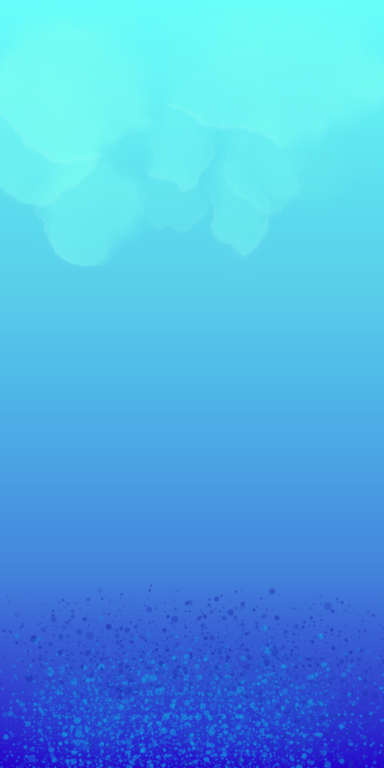
Give the GLSL for this background, as a WebGL 2 fragment shader.

```glsl
#version 300 es
precision highp float;
// Tall aqua-to-indigo gradient with watercolour clouds at the top and a spray
// of paint drops at the bottom. Clouds are noise-warped ellipses with pale
// rims; drops are jittered discs on several grids of shrinking cell size.

#define CLOUD_TINT vec3(0.49, 1.0, 0.95)
#define RIM_TINT vec3(0.62, 1.0, 0.97)
#define DROP_LIGHT vec3(0.08, 0.60, 0.88)
#define DROP_DARK vec3(0.12, 0.20, 0.70)
#define HAZE_TINT vec3(0.14, 0.40, 0.82)
#define CLOUD_WARP 0.11
#define SPRAY_TOP 0.50
#define SPRAY_LAYERS 8

uniform vec2 u_resolution;
out vec4 fragColor;

// Integer hash giving two values in 0..1
vec2 hash2(ivec2 cell, int seed) {
  uvec2 v = uvec2(cell + 4096) * 1664525u + uint(seed) * 747796405u + 1013904223u;
  v.x += v.y * 1664525u;
  v.y += v.x * 1664525u;
  v ^= v >> 16u;
  v.x += v.y * 1664525u;
  v.y += v.x * 1664525u;
  v ^= v >> 16u;
  return vec2(v >> 8u) / 16777216.0;
}

vec2 noise2(vec2 p) {
  ivec2 i = ivec2(floor(p));
  vec2 f = fract(p);
  f = f * f * (3.0 - 2.0 * f);
  return mix(mix(hash2(i, 0), hash2(i + ivec2(1, 0), 0), f.x),
             mix(hash2(i + ivec2(0, 1), 0), hash2(i + ivec2(1, 1), 0), f.x), f.y);
}

vec2 fbm2(vec2 p) {
  vec2 sum = vec2(0.0);
  float gain = 0.5;
  for (int i = 0; i < 5; i++) {
    sum += gain * noise2(p);
    p = mat2(1.6, 1.2, -1.2, 1.6) * p + 7.3;
    gain *= 0.5;
  }
  return sum;
}

// Evenly spaced colour stops from bottom to top
vec3 backdrop(float h) {
  vec3 stops[9] = vec3[9](
    vec3(0.15, 0.00, 0.79), vec3(0.21, 0.29, 0.82), vec3(0.26, 0.51, 0.86),
    vec3(0.29, 0.62, 0.89), vec3(0.31, 0.72, 0.91), vec3(0.35, 0.81, 0.92),
    vec3(0.36, 0.87, 0.93), vec3(0.39, 0.94, 0.96), vec3(0.40, 1.00, 0.98));
  float t = clamp(h, 0.0, 1.0) * 8.0;
  int i = min(int(t), 7);
  return mix(stops[i], stops[i + 1], t - float(i));
}

// Overlapping washes; q is measured down from the top left corner
vec3 paintClouds(vec3 col, vec2 q, float px) {
  // Centre xy, radii zw
  vec4 lobes[10] = vec4[10](
    vec4(0.20, 0.23, 0.22, 0.20), vec4(0.08, 0.34, 0.20, 0.18),
    vec4(0.22, 0.53, 0.14, 0.15), vec4(0.46, 0.38, 0.10, 0.12),
    vec4(0.44, 0.52, 0.11, 0.10), vec4(0.62, 0.51, 0.06, 0.14),
    vec4(0.70, 0.40, 0.09, 0.14), vec4(0.82, 0.44, 0.12, 0.11),
    vec4(0.72, 0.18, 0.30, 0.19), vec4(0.94, 0.24, 0.11, 0.09));
  float opacity[10] = float[10](0.5, 0.4, 0.4, 0.36, 0.2, 0.38, 0.26, 0.14, 0.45, 0.2);
  vec2 wash = fbm2(q * 6.0 + 3.0);
  vec2 warped = q + CLOUD_WARP * (fbm2(q * 9.0) - 0.48);
  float clear = 1.0, rim = 0.0;
  for (int i = 0; i < 10; i++) {
    vec2 e = (warped - lobes[i].xy) / lobes[i].zw;
    float d = (length(e) - 1.0) * min(lobes[i].z, lobes[i].w);
    float lower = smoothstep(-0.5, 0.6, e.y);
    float soft = mix(0.06, 0.006, lower) + 0.06 * smoothstep(0.46, 0.66, wash.x) + px;
    float fill = 1.0 - smoothstep(-soft, soft * 0.4, d);
    clear *= 1.0 - opacity[i] * fill * (0.65 + 0.7 * wash.y);
    float line = exp(-abs(d) / (0.003 + px * 0.5));
    rim = max(rim, line * lower * opacity[i] * smoothstep(0.62, 0.42, wash.x));
  }
  col = mix(col, CLOUD_TINT, 1.0 - clear);
  return mix(col, RIM_TINT, rim * 0.8);
}

// Drop density: fades upward and toward both sides
float sprayDensity(vec2 p) {
  float sides = smoothstep(-0.05, 0.25, p.x) * smoothstep(1.12, 0.68, p.x);
  return smoothstep(SPRAY_TOP, 0.14, p.y) * mix(0.2, 1.0, sides);
}

vec3 paintSpray(vec3 col, vec2 p, float px) {
  float mist = sprayDensity(p) * smoothstep(-0.05, 0.12, p.y);
  col = mix(col, HAZE_TINT, mist * (0.15 + 0.5 * fbm2(p * 14.0).x));
  for (int layer = 0; layer < SPRAY_LAYERS; layer++) {
    float size = mix(0.036, 0.011, float(layer) / float(SPRAY_LAYERS - 1));
    vec2 grid = p / size + float(layer) * 0.37;
    ivec2 cell = ivec2(floor(grid));
    vec2 home = (floor(grid) + 0.5 - float(layer) * 0.37) * size;
    vec2 place = hash2(cell, layer + 1);
    vec2 look = hash2(cell, layer + 31);
    vec2 pick = hash2(cell, layer + 71);
    float radius = mix(0.09, 0.29, look.x * look.x);
    float dist = length(fract(grid) - mix(vec2(radius), vec2(1.0 - radius), place));
    float disc = 1.0 - smoothstep(-px, px, (dist - radius) * size);
    float shown = step(pick.x, sprayDensity(home) * 0.85);
    float lightShare = smoothstep(0.42, 0.12, home.y) * mix(0.9, 0.5, smoothstep(0.5, 0.95, home.x));
    vec3 tint = mix(DROP_DARK, DROP_LIGHT, step(pick.y, lightShare));
    col = mix(col, tint, disc * shown * mix(0.12, 0.65, look.y));
  }
  return col;
}

void main() {
  float px = 1.0 / u_resolution.x;
  vec2 p = gl_FragCoord.xy * px;
  float height = gl_FragCoord.y / u_resolution.y;
  vec3 col = backdrop(height);
  col = paintClouds(col, vec2(p.x, u_resolution.y * px - p.y), px);
  col = paintSpray(col, p, px);
  fragColor = vec4(col, 1.0);
}
```
